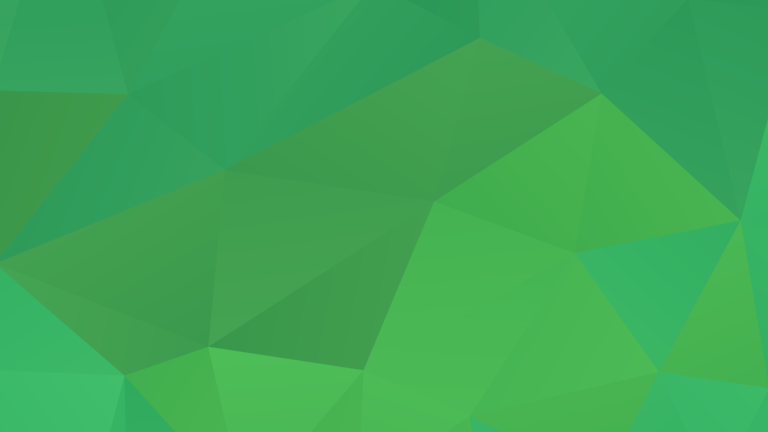
This background is drawn by a WebGL 1 fragment shader. Its source:

```glsl
precision highp float;

uniform vec2 u_resolution;

const float CELL_SIZE = 0.345;     // facet grid step, in canvas heights
const float GRID_ANGLE = 0.42;
const float JITTER = 0.39;         // below 0.5 keeps every quad simple
const vec2 GRID_SHIFT = vec2(7.3, 3.6);

const vec3 COOL_DARK = vec3(0.19, 0.62, 0.36);
const vec3 COOL_BRIGHT = vec3(0.22, 0.71, 0.40);
const vec3 WARM_DARK = vec3(0.25, 0.615, 0.305);
const vec3 WARM_BRIGHT = vec3(0.28, 0.71, 0.32);

const vec2 WARM_CENTER = vec2(0.52, 0.32);
const float WARM_RADIUS = 0.43;
const float BRIGHT_SLOPE = 0.7;
const float BRIGHT_OFFSET = 0.07;
const float ZONE_SCATTER = 0.32;   // how far facets stray from their zone
const float HUE_DRIFT = 0.28;      // hue change across a facet
const float SHADE_DRIFT = 0.025;   // brightness change across a facet
const float SHADE_SPREAD = 0.045;  // brightness change between facets

float hash(vec2 p) {
    return fract(sin(dot(p, vec2(127.1, 311.7))) * 43758.5453);
}

float cross2(vec2 a, vec2 b) {
    return a.x * b.y - a.y * b.x;
}

vec2 gridPoint(vec2 id) {
    vec2 offset = vec2(hash(id), hash(id + 19.7)) * 2.0 - 1.0;
    return id + offset * JITTER;
}

// Signed distance to a line, positive on its left side
float edgeDistance(vec2 p, vec2 a, vec2 b) {
    return cross2(b - a, p - a) / length(b - a);
}

// Colour zones: a warm disc and a bright lower right, both loosened by hash
vec3 facetColor(vec2 fromCenter, vec2 canvasPos, vec2 seed) {
    vec2 scatter = vec2(hash(seed + 3.1), hash(seed + 8.4)) - 0.5;
    scatter *= ZONE_SCATTER;
    float warm = step(length(canvasPos - WARM_CENTER) + scatter.x, WARM_RADIUS);
    float bright = step(canvasPos.y + scatter.y,
                        canvasPos.x * BRIGHT_SLOPE + BRIGHT_OFFSET);

    // Linear gradient in a random direction
    float angle = 6.2832 * hash(seed + 5.9);
    float slide = dot(fromCenter, vec2(cos(angle), sin(angle)));
    float hue = clamp(warm + slide * HUE_DRIFT, 0.0, 1.0);
    float shade = (hash(seed + 11.3) - 0.5) * SHADE_SPREAD + slide * SHADE_DRIFT;

    vec3 dark = mix(COOL_DARK, WARM_DARK, hue);
    vec3 light = mix(COOL_BRIGHT, WARM_BRIGHT, hue);
    return mix(dark, light, bright) + shade * vec3(0.7, 1.0, 0.8);
}

// Colour weighted by coverage, with the coverage in alpha
vec4 facet(vec2 p, vec2 a, vec2 b, vec2 c, vec2 seed, mat2 turn, float pixel) {
    float inside = min(edgeDistance(p, a, b),
                   min(edgeDistance(p, b, c), edgeDistance(p, c, a)));
    float coverage = clamp(inside / pixel + 0.5, 0.0, 1.0);
    vec2 center = (a + b + c) / 3.0;
    vec2 canvasPos = ((center - GRID_SHIFT) * turn) * CELL_SIZE;
    canvasPos.x *= u_resolution.y / u_resolution.x;
    return vec4(facetColor(p - center, canvasPos, seed), 1.0) * coverage;
}

void main() {
    float s = sin(GRID_ANGLE);
    float k = cos(GRID_ANGLE);
    mat2 turn = mat2(k, s, -s, k);
    vec2 p = turn * (gl_FragCoord.xy / u_resolution.y) / CELL_SIZE + GRID_SHIFT;
    float pixel = 1.2 / (u_resolution.y * CELL_SIZE);
    vec2 home = floor(p);

    vec4 sum = vec4(0.0);
    for (int j = -1; j <= 1; j++) {
        for (int i = -1; i <= 1; i++) {
            vec2 id = home + vec2(float(i), float(j));
            vec2 a = gridPoint(id);
            vec2 b = gridPoint(id + vec2(1.0, 0.0));
            vec2 c = gridPoint(id + vec2(1.0, 1.0));
            vec2 d = gridPoint(id + vec2(0.0, 1.0));

            // Split along the diagonal that leaves the larger small half
            float splitAC = min(cross2(b - a, c - a), cross2(c - a, d - a));
            float splitBD = min(cross2(b - a, d - a), cross2(c - b, d - b));
            if (splitAC > splitBD) {
                sum += facet(p, a, b, c, id, turn, pixel);
                sum += facet(p, a, c, d, id + 0.37, turn, pixel);
            } else {
                sum += facet(p, a, b, d, id, turn, pixel);
                sum += facet(p, b, c, d, id + 0.37, turn, pixel);
            }
        }
    }
    gl_FragColor = vec4(sum.rgb / max(sum.a, 0.0001), 1.0);
}
```
